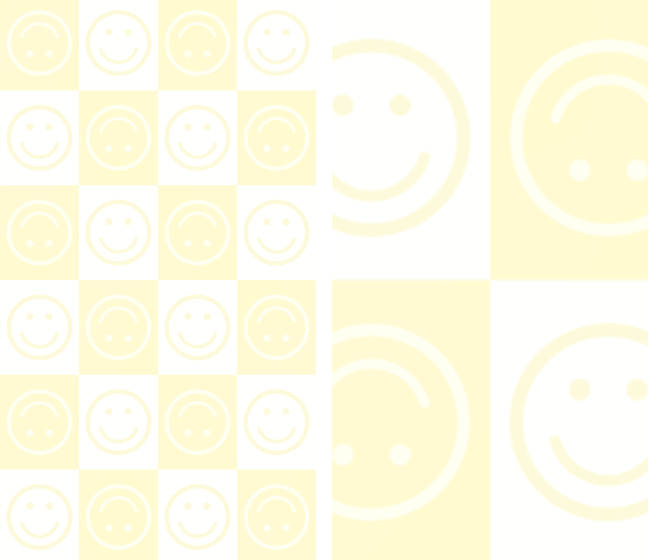
Left: the whole. Right: its middle third, enlarged.
A Shadertoy shader for this pattern:

```glsl
// Pale yellow and white checkerboard of line-drawn smileys, upside down on yellow tiles.

const vec2 GRID = vec2(4.0, 6.0);        // tiles across and down
const float TILE_HEIGHT = 1.2;           // tile height for a width of 1
const float EDGE_BLUR = 0.009;           // softness of edges, in tile widths

const vec3 WHITE = vec3(1.0, 1.0, 0.992);
const vec3 YELLOW = vec3(1.0, 0.98, 0.82);
const vec3 YELLOW_LINE = vec3(0.992, 0.98, 0.86);
const vec3 WHITE_LINE = vec3(1.0, 1.0, 0.945);

float ring(vec2 p, float radius, float width) {
    return abs(length(p) - radius) - 0.5 * width;
}

// Round-capped arc, centred on the downward axis.
float arcBelow(vec2 p, float radius, float halfAngle, float width) {
    p.x = abs(p.x);
    vec2 tip = radius * vec2(sin(halfAngle), -cos(halfAngle));
    bool insideSpan = atan(p.x, -p.y) < halfAngle;
    float d = insideSpan ? abs(length(p) - radius) : length(p - tip);
    return d - 0.5 * width;
}

float smiley(vec2 p, float ringWidth, float mouthWidth) {
    float outline = ring(p, 0.389, ringWidth);
    float eyes = length(vec2(abs(p.x), p.y) - vec2(0.121, 0.137)) - 0.045;
    float mouth = arcBelow(p - vec2(0.0, -0.012), 0.234, 1.27, mouthWidth);
    return min(outline, min(eyes, mouth));
}

float coverage(float d, float blur) {
    return 1.0 - smoothstep(-blur, blur, d);
}

// Signed checker mask, -1 or 1, with softened tile borders.
float softChecker(vec2 p, vec2 size, float blur) {
    vec2 cell = floor(p / size);
    vec2 local = p - (cell + 0.5) * size;
    vec2 border = 0.5 * size - abs(local);
    vec2 fade = smoothstep(-blur, blur, border) * 2.0 - 1.0;
    float parity = mod(cell.x + cell.y, 2.0) * 2.0 - 1.0;
    return parity * fade.x * fade.y;
}

// Faint drift in the yellow tint.
float tintDrift(vec2 p) {
    return 0.6 * sin(p.x * 2.3 + 1.7 * sin(p.y * 1.4))
         + 0.4 * sin(p.y * 3.1 - p.x * 1.9);
}

void mainImage(out vec4 fragColor, in vec2 fragCoord) {
    // Tile units, with the whole grid centred on the canvas
    float tilePixels = iResolution.x / GRID.x;
    vec2 size = vec2(1.0, TILE_HEIGHT);
    vec2 p = (fragCoord - 0.5 * iResolution.xy) / tilePixels + 0.5 * GRID * size;
    float blur = max(EDGE_BLUR, 0.75 / tilePixels);

    vec2 cell = floor(p / size);
    vec2 local = p - (cell + 0.5) * size;
    bool isYellow = mod(cell.x + cell.y, 2.0) > 0.5;

    // Background
    float checker = softChecker(p, size, blur);
    vec3 yellow = YELLOW + vec3(0.0, 0.0, 0.008) * tintDrift(p);
    vec3 color = mix(WHITE, yellow, 0.5 + 0.5 * checker);

    // Smiley, turned by half a circle on yellow
    vec2 facePoint = isYellow ? -local : local;
    float ringWidth = isYellow ? 0.052 : 0.057;
    float mouthWidth = isYellow ? 0.042 : 0.047;
    float face = smiley(facePoint, ringWidth, mouthWidth);
    vec3 lineColor = isYellow ? WHITE_LINE : YELLOW_LINE;
    color = mix(color, lineColor, coverage(face, blur));

    fragColor = vec4(color, 1.0);
}
```
